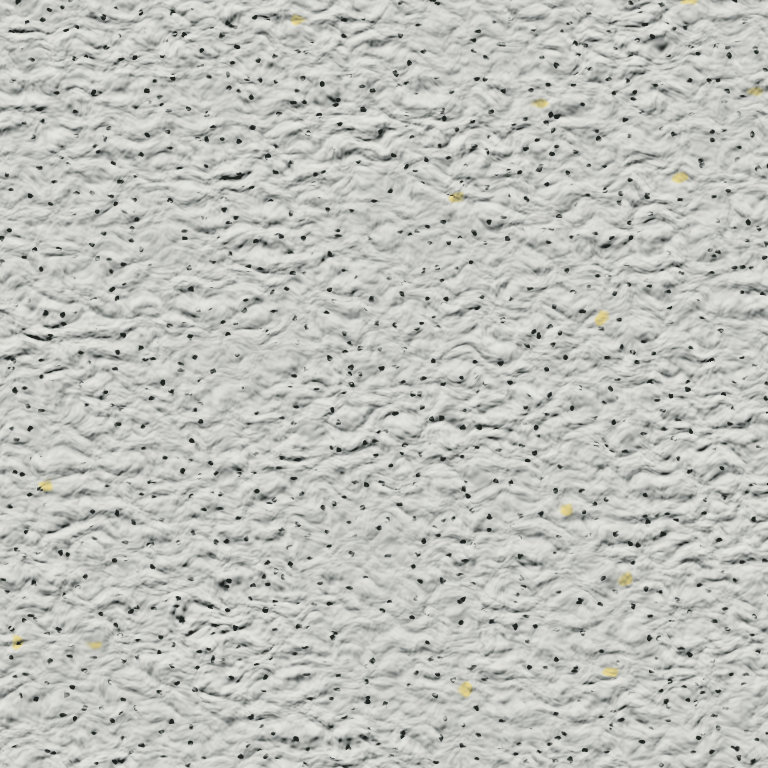
Give the GLSL for this texture, as a WebGL 1 fragment shader.

```glsl
precision highp float;
// Rough pale grey plaster lit from above, with shadowed crevices, pinholes and rare ochre grains.

#define LUMP_SCALE vec2(20.0, 34.0)
#define LIGHT_DIR vec2(-0.28, 0.96)
#define FINE_RELIEF 8.0
#define BROAD_RELIEF 1.5
#define PIT_CELLS 46.0
#define PIT_CHANCE 0.55
#define PIT_RADIUS 0.0036
#define GRAIN_CELLS 9.0
#define GRAIN_CHANCE 0.13
#define SHADOW_TINT vec3(-0.008, 0.012, 0.0)
#define LIGHT_TINT vec3(0.003, 0.005, -0.015)
#define OCHRE vec3(1.04, 0.97, 0.70)

uniform vec2 u_resolution;

vec2 hash2(vec2 cell) {
  vec3 q = fract(cell.xyx * vec3(0.1031, 0.1030, 0.0973));
  q += dot(q, q.yzx + 33.33);
  return fract((q.xx + q.yz) * q.zy);
}

float cornerSlope(vec2 cell, vec2 offset) {
  float angle = 6.2831853 * hash2(cell).x;
  return dot(vec2(cos(angle), sin(angle)), offset);
}

float gradientNoise(vec2 p) {
  vec2 cell = floor(p);
  vec2 f = p - cell;
  vec2 w = f * f * f * (f * (f * 6.0 - 15.0) + 10.0);
  vec2 e = vec2(1.0, 0.0);
  float low = mix(cornerSlope(cell, f), cornerSlope(cell + e, f - e), w.x);
  float high = mix(cornerSlope(cell + e.yx, f - e.yx), cornerSlope(cell + 1.0, f - 1.0), w.x);
  return mix(low, high, w.y);
}

// Wide billowed lumps with creases between them, topped by finer grit.
float plasterHeight(vec2 p) {
  vec2 q = p * LUMP_SCALE;
  float height = 0.0;
  float amplitude = 1.0;
  for (int i = 0; i < 4; i++) {
    float n = gradientNoise(q);
    height += amplitude * (i < 2 ? sqrt(n * n + 0.001) : n);
    q = q * vec2(2.1, 1.85) + vec2(17.3, 41.7);
    amplitude *= 0.45;
  }
  return height;
}

// Coverage of ragged spots scattered one per cell.
float spots(vec2 p, float cells, float chance, float radius, float seed) {
  vec2 home = floor(p * cells);
  float ragged = 1.0 + 0.9 * gradientNoise(p * 0.7 / radius + seed);
  float soft = max(0.3 * radius, 0.8 / u_resolution.y);
  float cover = 0.0;
  for (int y = -1; y <= 1; y++) {
    for (int x = -1; x <= 1; x++) {
      vec2 cell = home + vec2(float(x), float(y));
      vec2 place = hash2(cell + seed);
      vec2 kind = hash2(cell + seed + 57.0);
      vec2 d = p - (cell + place) / cells;
      d.x *= mix(0.5, 1.1, kind.y);
      float size = radius * mix(0.5, 1.0, kind.y) * ragged;
      float disc = 1.0 - smoothstep(size - soft, size + soft, length(d));
      cover = max(cover, disc * step(kind.x, chance));
    }
  }
  return cover;
}

void main() {
  vec2 p = gl_FragCoord.xy / u_resolution.y;
  vec2 warp = vec2(gradientNoise(p * 25.0), gradientNoise(p * 25.0 + 19.0));
  vec2 surface = p + 0.012 * warp;

  // Relief lighting: a fine slope, plus a longer one for shade under lumps.
  float height = plasterHeight(surface);
  float fine = height - plasterHeight(surface + 0.0025 * LIGHT_DIR);
  float broad = height - plasterHeight(surface + 0.009 * LIGHT_DIR);
  float roughness = 1.0 + 0.6 * gradientNoise(p * vec2(5.0, 8.0) + 3.0);
  float relief = (FINE_RELIEF * fine + BROAD_RELIEF * broad) * roughness;

  // Light faces level off, shaded faces fall away quickly.
  float tone = max(0.92 - 0.14 * exp(-0.68 * relief), 0.12);

  // Pinholes gather on the shaded side of the lumps.
  float pit = spots(p, PIT_CELLS, PIT_CHANCE, PIT_RADIUS, 11.0);
  pit *= 1.0 - smoothstep(-0.5, 0.9, relief);
  tone = mix(tone, 0.11, 0.95 * pit);

  vec3 color = tone + mix(SHADOW_TINT, LIGHT_TINT, smoothstep(0.3, 0.9, tone));
  float grain = spots(p, GRAIN_CELLS, GRAIN_CHANCE, 0.009, 83.0);
  color *= mix(vec3(1.0), OCHRE, grain);
  gl_FragColor = vec4(color, 1.0);
}
```
